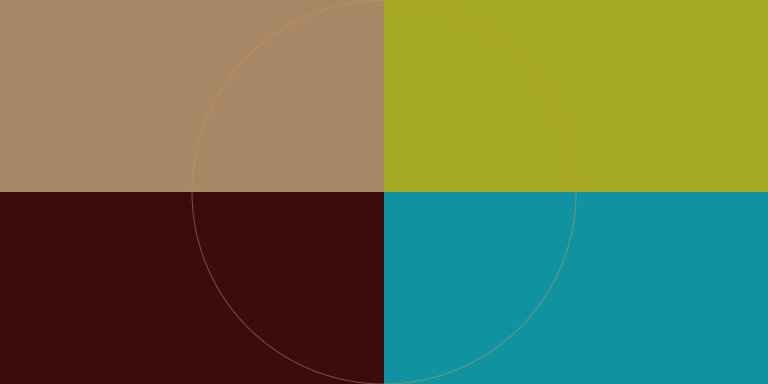
Give the GLSL for this background, as a WebGL 2 fragment shader.

```glsl
#version 300 es
precision highp float;
// Four flat colour quadrants with a fine copper ring touching top and bottom.

uniform vec2 u_resolution;
out vec4 fragColor;

const vec3 TAN = vec3(0.655, 0.530, 0.400);
const vec3 OLIVE = vec3(0.647, 0.660, 0.137);
const vec3 MAROON = vec3(0.230, 0.047, 0.052);
const vec3 TEAL = vec3(0.065, 0.573, 0.633);
const vec3 COPPER = vec3(0.850, 0.570, 0.350);

// Lengths are fractions of the canvas height.
const float RING_RADIUS = 0.5;
const float RING_WIDTH = 0.0025;
const float RING_OPACITY = 0.5;

// Distance to the centre line of a circle.
float ringDistance(vec2 p, float radius) {
    return abs(length(p) - radius);
}

void main() {
    float pixel = 1.0 / u_resolution.y;
    vec2 p = (gl_FragCoord.xy - 0.5 * u_resolution) * pixel;

    // Quadrants, blended across one pixel at each seam
    vec2 side = clamp(p / pixel + 0.5, 0.0, 1.0);
    vec3 lower = mix(MAROON, TEAL, side.x);
    vec3 upper = mix(TAN, OLIVE, side.x);
    vec3 color = mix(lower, upper, side.y);

    // Translucent ring; sub-pixel widths fade by coverage
    float distanceToRing = ringDistance(p, RING_RADIUS);
    float edge = (0.5 * RING_WIDTH - distanceToRing) / pixel + 0.5;
    float coverage = clamp(edge, 0.0, min(1.0, RING_WIDTH / pixel));
    color = mix(color, COPPER, RING_OPACITY * coverage);

    fragColor = vec4(color, 1.0);
}
```
